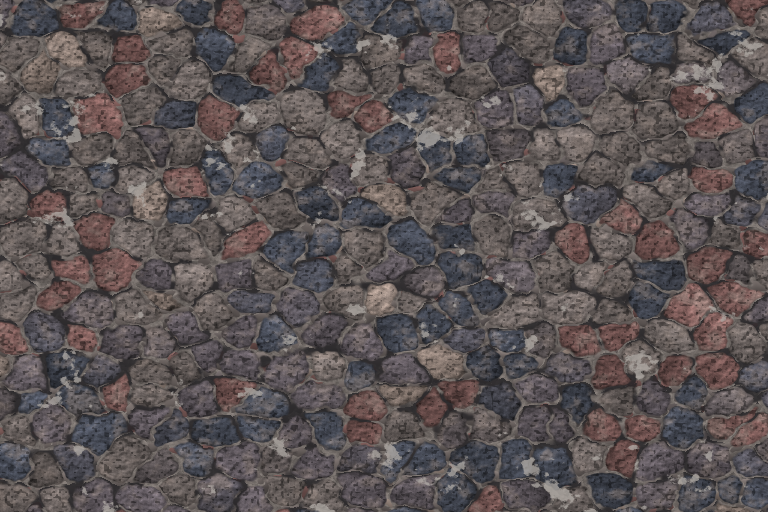
Give the GLSL for this texture, as a WebGL 2 fragment shader.

```glsl
#version 300 es
precision highp float;
// A dry wall of rough volcanic stones in slate, purple, brown and rust.
// Staggered cellular noise lays the stones; a soft minimum rounds their corners,
// smaller cells fill the joints with chips, and layered noise roughens it all.

#define ROWS 16.0          // stone courses in the canvas height
#define STRETCH 1.22       // stone width over height
#define JITTER 0.78        // irregularity of the stone centres
#define JOINT 0.045        // half width of the joints
#define ROUNDING 17.0      // lower values round the corners more
#define CHIP_SCALE 3.6     // joint chips per stone
#define GRAIN 0.42         // contrast of the stone surface
#define RELIEF 0.55        // strength of the lit bumps
#define LICHEN 0.73        // threshold of the pale patches
#define GAIN 1.06          // overall brightness

uniform vec2 u_resolution;
out vec4 fragColor;

vec3 hash3(vec2 p) {
  vec3 q = fract(p.xyx * vec3(0.1031, 0.1030, 0.0973));
  q += dot(q, q.yxz + 33.33);
  return fract((q.xxy + q.yzz) * q.zyx);
}

float noise(vec2 p) {
  vec2 i = floor(p), f = fract(p);
  f = f * f * (3.0 - 2.0 * f);
  float low = mix(hash3(i).x, hash3(i + vec2(1, 0)).x, f.x);
  float high = mix(hash3(i + vec2(0, 1)).x, hash3(i + vec2(1, 1)).x, f.x);
  return mix(low, high, f.y);
}

float fbm(vec2 p) {
  float sum = 0.0, amp = 0.5;
  for (int i = 0; i < 4; i++) {
    sum += amp * noise(p);
    p = mat2(1.6, 1.2, -1.2, 1.6) * p + 7.3;
    amp *= 0.55;
  }
  return sum / 1.01;
}

vec2 cellCentre(vec2 cell) {
  float stagger = 0.5 * mod(cell.y, 2.0);
  return cell + vec2(0.5 + stagger, 0.5) + (hash3(cell + 40.0).xy - 0.5) * JITTER;
}

// Returns the rounded distance to the border; also the cell and the offset from its centre.
float stoneField(vec2 p, out vec2 id, out vec2 local) {
  vec2 base = floor(p);
  float nearest = 1e5;
  for (int y = -2; y <= 2; y++)
    for (int x = -2; x <= 2; x++) {
      vec2 cell = base + vec2(x, y);
      vec2 d = p - cellCentre(cell);
      if (dot(d, d) < nearest) { nearest = dot(d, d); id = cell; local = d; }
    }
  float sum = 0.0;
  for (int y = -2; y <= 2; y++)
    for (int x = -2; x <= 2; x++) {
      if (x == 0 && y == 0) continue;
      vec2 toOther = cellCentre(id + vec2(x, y)) - p;
      float border = dot(0.5 * (toOther - local), normalize(toOther + local));
      sum += exp(-ROUNDING * border);
    }
  return -log(sum) / ROUNDING;
}

vec3 stoneColour(vec3 h, float warmth) {
  float pick = h.x + warmth;
  vec3 c = mix(vec3(0.245, 0.260, 0.300), vec3(0.325, 0.300, 0.320), smoothstep(0.26, 0.38, pick));
  c = mix(c, vec3(0.385, 0.355, 0.345), smoothstep(0.52, 0.66, pick));
  c = mix(c, vec3(0.415, 0.305, 0.295), step(0.88, h.y));
  c = mix(c, vec3(0.500, 0.445, 0.415), step(0.97, h.z));
  return c * (0.86 + 0.28 * fract(h.z * 7.0 + h.y));
}

void main() {
  vec2 uv = gl_FragCoord.xy / u_resolution.y;
  vec2 p = uv * vec2(ROWS / STRETCH, ROWS) + 20.0;
  float soft = max(0.025, 0.7 * ROWS / u_resolution.y);

  // Ragged outlines
  vec2 ragged = vec2(noise(p * 2.3), noise(p * 2.3 + 31.0)) - 0.5;
  vec2 fine = vec2(noise(p * 8.0 + 5.0), noise(p * 8.0 + 57.0)) - 0.5;
  vec2 warped = p + 0.24 * ragged + 0.07 * fine;
  vec2 id, local, chipId, chipLocal;
  float edge = stoneField(warped, id, local) - JOINT;
  vec3 h = hash3(id + 9.0);

  // Stone faces: tint, blotches, tilt, lit bumps and pits
  float warmth = 0.08 * sin(uv.x * 4.1 + 1.0) + 0.10 * sin(uv.y * 3.6 - 1.2 + uv.x);
  vec3 stone = stoneColour(h, warmth);
  float blotch = fbm(p * 2.6 + h.xy * 30.0);
  float grain = fbm(p * 7.0 + h.yz * 20.0);
  float bump = grain - fbm((p + vec2(-0.03, 0.06)) * 7.0 + h.yz * 20.0);
  stone = mix(stone, vec3(0.405, 0.365, 0.345), 0.55 * smoothstep(0.48, 0.75, blotch));
  vec2 tilt = vec2(cos(h.y * 6.283), sin(h.y * 6.283));
  float light = 1.0 + GRAIN * (grain + blotch - 1.0) + RELIEF * bump;
  light += 0.20 * dot(local, tilt) + 0.14 * local.y;
  light *= 1.0 - 0.35 * smoothstep(0.68, 0.85, noise(p * 13.0));
  light *= mix(0.74, 1.04, smoothstep(-0.02, 0.10, edge));
  stone *= light;

  // Joints: chips and grit with dark hollows
  float chipEdge = stoneField(warped * CHIP_SCALE + 60.0, chipId, chipLocal);
  vec3 chipHash = hash3(chipId + 77.0);
  vec3 chip = stoneColour(chipHash, 0.25) * (0.95 + 0.4 * chipLocal.y);
  vec3 grit = vec3(0.42, 0.395, 0.38) * (0.65 + 0.7 * grain);
  vec3 joint = mix(grit, chip, smoothstep(0.04, 0.16, chipEdge) * step(0.35, chipHash.x));
  float hollow = smoothstep(0.50, 0.72, noise(p * 3.4 + 11.0) + 0.12 * sign(local.y) * smoothstep(0.1, 0.3, abs(local.y)));
  joint = mix(joint, vec3(0.13, 0.125, 0.135), 0.82 * hollow);

  vec3 colour = mix(joint, stone, smoothstep(-soft, soft, edge));

  // Scattered pale lichen and lime
  float crust = fbm(p * 1.1 + 90.0) + 0.30 * (fbm(p * 6.0 + 13.0) - 0.5);
  colour = mix(colour, vec3(0.66, 0.64, 0.62), 0.75 * smoothstep(LICHEN, LICHEN + 0.07, crust));

  fragColor = vec4(clamp(colour * GAIN, 0.0, 1.0), 1.0);
}
```
